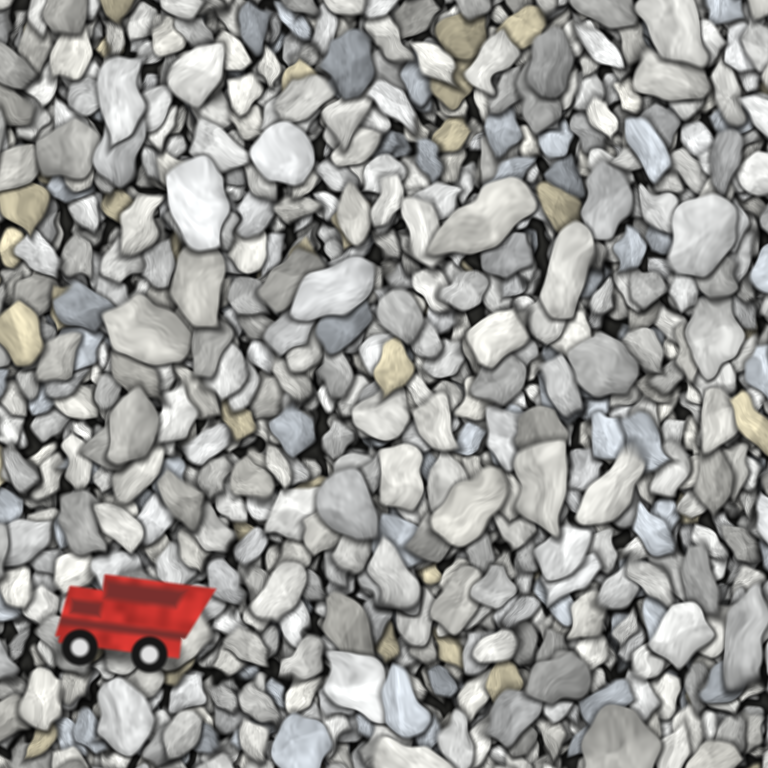
A WebGL 1 fragment shader for this texture:

```glsl
precision highp float;
// Pale grey crushed gravel, tightly heaped, with a small red toy dump truck.
uniform vec2 u_resolution;

const vec2 LIGHT = vec2(-0.5, 0.86);
const vec3 GAP = vec3(0.17, 0.17, 0.16);
const vec3 RED = vec3(0.76, 0.20, 0.18);
const vec3 DARK_RED = vec3(0.47, 0.19, 0.18);
const float SOFT = 0.0026;

float hash(vec2 p) {
  return fract(sin(dot(p, vec2(127.1, 311.7))) * 43758.5453);
}

float noise(vec2 p) {
  vec2 i = floor(p), f = fract(p);
  f = f * f * (3.0 - 2.0 * f);
  return mix(mix(hash(i), hash(i + vec2(1.0, 0.0)), f.x),
             mix(hash(i + vec2(0.0, 1.0)), hash(i + vec2(1.0)), f.x), f.y);
}

mat2 rotation(float a) {
  return mat2(cos(a), -sin(a), sin(a), cos(a));
}

float cover(float d, float soft) {
  return 1.0 - smoothstep(-soft, soft, d);
}

// Rounded irregular polygon: xy = outward direction, z = distance.
vec3 pebble(vec2 q, vec2 seed) {
  vec3 sum = vec3(0.0);
  for (int i = 0; i < 7; i++) {
    float k = float(i);
    float angle = (k + 0.85 * hash(seed + k * 3.1)) * 0.8976;
    vec2 dir = vec2(cos(angle), sin(angle));
    float reach = mix(0.70, 1.10, hash(seed + k * 5.7 + 9.0));
    sum += vec3(dir, 1.0) * exp(15.0 * (dot(q, dir) - reach));
  }
  return vec3(sum.xy / sum.z, log(sum.z) / 15.0);
}

vec3 stoneColor(vec2 seed) {
  float tone = mix(0.60, 0.97, pow(hash(seed + 2.3), 0.8));
  float kind = hash(seed + 6.1);
  vec3 tint = mix(vec3(1.0, 0.995, 0.96), vec3(0.985, 0.995, 1.0), hash(seed + 8.4));
  tint = mix(tint, vec3(0.86, 0.89, 0.92), step(0.90, kind));
  return tone * mix(tint, vec3(1.0, 0.96, 0.82), step(kind, 0.025));
}

// Edge falloff, a broken facet and mineral mottling.
vec3 shadeStone(vec2 q, vec3 shape, vec2 normal, vec2 seed) {
  float edge = smoothstep(-0.45, 0.05, shape.z);
  float turn = 6.283 * hash(seed + 4.4);
  float ridge = dot(q, vec2(cos(turn), sin(turn))) - 0.25;
  float facet = smoothstep(-0.1, 0.1, ridge + 0.3 * noise(q * 2.0 + seed));
  float grain = noise(q * vec2(3.6, 2.2) + seed * 7.0) - 0.5;
  grain += 0.7 * (noise(q * vec2(8.0, 6.0) + seed * 3.0) - 0.5);
  float light = 1.04 + 0.11 * edge * dot(normal, LIGHT) - 0.13 * edge * edge;
  return stoneColor(seed) * (light - 0.13 * facet + 0.19 * grain);
}

// Scatters one size of stone over what lies below, with contact shadows.
vec3 stoneLayer(vec3 col, vec2 uv, float cells, float share, float layer) {
  vec2 p = uv * cells + layer * 0.37;
  p += 0.22 * (vec2(noise(p * 2.7), noise(p * 2.7 + 31.0)) - 0.5);
  vec2 home = floor(p);
  for (int j = -1; j <= 1; j++) {
    for (int i = -1; i <= 1; i++) {
      vec2 cell = home + vec2(float(i), float(j));
      vec2 seed = cell + layer * 17.3;
      if (hash(seed + 0.5) > share) continue;
      vec2 jitter = vec2(hash(seed + 11.0), hash(seed + 23.0)) - 0.5;
      float radius = mix(0.40, 0.60, hash(seed + 37.0));
      float thin = mix(0.62, 0.98, hash(seed + 41.0));
      mat2 turn = rotation(2.0 * (hash(seed + 53.0) - 0.5));
      vec2 q = turn * (p - cell - 0.5 - 0.6 * jitter) / (radius * vec2(thin, 1.22));
      if (dot(q, q) > 5.0) continue;
      vec3 shape = pebble(q, seed);
      vec2 normal = shape.xy * turn;
      float d = shape.z * radius * thin / cells;
      float dark = 0.60 - 0.20 * dot(normal, LIGHT);
      col *= 1.0 - dark * (1.0 - smoothstep(-0.001, 0.0085, d));
      col = mix(col, shadeStone(q, shape, normal, seed), cover(d, SOFT));
    }
  }
  return col;
}

float box(vec2 p, vec2 center, vec2 halfSize) {
  vec2 d = abs(p - center) - halfSize;
  return length(max(d, 0.0)) + min(max(d.x, d.y), 0.0);
}

vec3 wheel(vec3 col, vec2 p, vec2 center) {
  float r = length(p - center);
  col = mix(col, vec3(0.09), cover(r - 0.18, 0.025));
  return mix(col, vec3(0.88), cover(r - 0.09, 0.03));
}

vec3 toyTruck(vec3 col, vec2 uv) {
  vec2 p = rotation(-0.13) * (uv - vec2(0.169, 0.193)) / 0.13;
  vec2 lean = p - vec2(0.45 * p.y * step(0.0, p.x), 0.0);
  float bed = box(lean, vec2(0.16, 0.15), vec2(0.45, 0.25));
  float cab = box(p - vec2(0.15 * p.y, 0.0), vec2(-0.44, 0.0), vec2(0.22, 0.24));
  float chassis = box(p, vec2(-0.07, -0.19), vec2(0.59, 0.11));
  float body = min(min(bed, cab), chassis) - 0.02;
  col *= 1.0 - 0.6 * cover(box(p, vec2(-0.05, -0.34), vec2(0.56, 0.06)) - 0.06, 0.1);
  vec3 paint = RED * (0.82 + 0.36 * noise(p * 9.0));
  paint = mix(paint, DARK_RED, cover(box(lean, vec2(0.04, 0.27), vec2(0.32, 0.09)), 0.05));
  paint = mix(paint, DARK_RED, cover(box(p, vec2(-0.45, 0.06), vec2(0.15, 0.07)), 0.04));
  paint = mix(paint, DARK_RED, cover(abs(p.y + 0.1) - 0.04, 0.04));
  col = mix(col, paint, cover(body, 0.025));
  col = wheel(col, p, vec2(-0.46, -0.34));
  return wheel(col, p, vec2(0.24, -0.32));
}

void main() {
  vec2 uv = gl_FragCoord.xy / u_resolution;
  vec3 col = GAP;
  for (int i = 0; i < 5; i++) {
    float k = float(i);
    col = stoneLayer(col, uv, 24.0 - 3.2 * k, 1.34 - 0.28 * k, k);
  }
  gl_FragColor = vec4(toyTruck(col, uv), 1.0);
}
```
